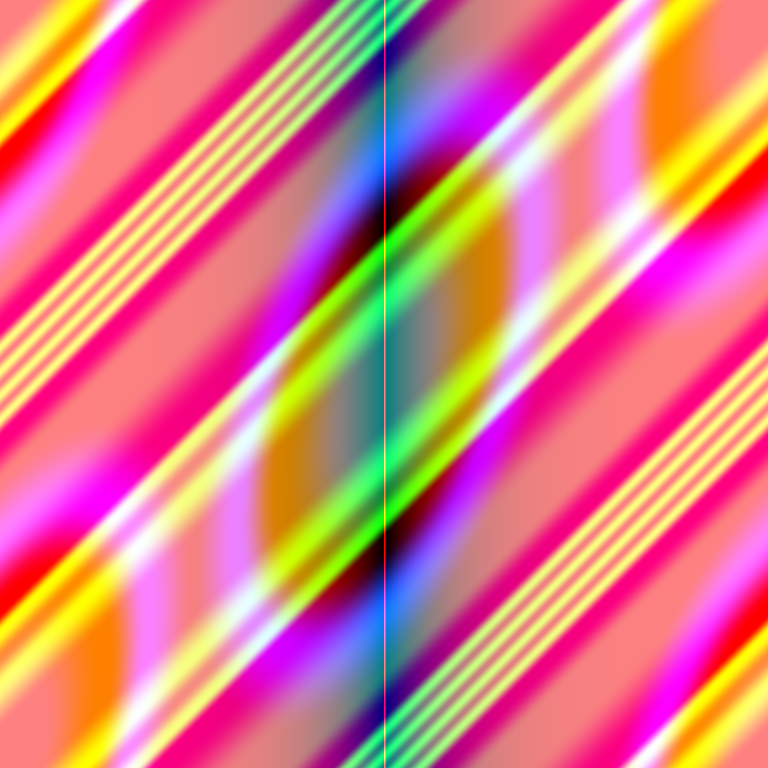
Give the GLSL for this background, as a WebGL 1 fragment shader.

```glsl
precision highp float;
// Neon diagonal bands crossed by nested skewed ellipses and a thin vertical seam.

uniform vec2 u_resolution;

const float TAU = 6.283185;
const vec2 CENTER = vec2(0.501);
const float ELLIPSE_SPACING = 0.5;
const float BAND_SPACING = 1.0;
const float ELLIPSE_SQUASH = 0.66;
const float STRIPE_PITCH = 0.0313;
const float STRIPE_START = 0.453;
const float SEAM_FADE = 0.075;

// Distance to the nearest multiple of the period.
float fold(float v, float period) {
  return abs(mod(v + 0.5 * period, period) - 0.5 * period);
}

// Smooth change by the given amount between two positions.
float ramp(float from, float to, float amount, float v) {
  return amount * smoothstep(from, to, v);
}

// Red: darkens toward the seam, with a bright hairline on it.
float seamLevel(float x) {
  float shade = 1.0 - exp(-abs(x) / SEAM_FADE);
  float hairline = 1.0 - smoothstep(0.0005, 0.0015, abs(x));
  return mix(shade, 1.0, hairline);
}

// Green: wide diagonal bands, then a bundle of fine stripes.
float bandLevel(float t) {
  float level = 0.5;
  level += ramp(0.050, 0.107, 0.50, t);
  level -= ramp(0.110, 0.142, 0.45, t);
  level += ramp(0.145, 0.174, 0.45, t);
  level -= ramp(0.178, 0.200, 1.00, t);
  level += ramp(0.222, 0.310, 0.50, t);
  level -= ramp(0.375, 0.420, 0.50, t);
  level += ramp(0.432, STRIPE_START, 1.00, t);
  float ripple = 0.25 + 0.25 * cos(TAU * (0.5 - t) / STRIPE_PITCH);
  return level - ripple * step(STRIPE_START, t);
}

// Blue: a dark ring inside a bright ring.
float ringLevel(float radius) {
  float level = 0.5;
  level -= ramp(0.055, 0.132, 0.5, radius);
  level += ramp(0.141, 0.190, 1.0, radius);
  level -= ramp(0.195, 0.252, 0.5, radius);
  return level;
}

void main() {
  vec2 p = gl_FragCoord.xy / u_resolution - CENTER;
  float band = fold(p.y - p.x, BAND_SPACING);
  float column = fold(p.x, ELLIPSE_SPACING);
  float radius = length(vec2(column, ELLIPSE_SQUASH * band));

  vec3 color = vec3(seamLevel(p.x), bandLevel(band), ringLevel(radius));
  gl_FragColor = vec4(clamp(color, 0.0, 1.0), 1.0);
}
```
